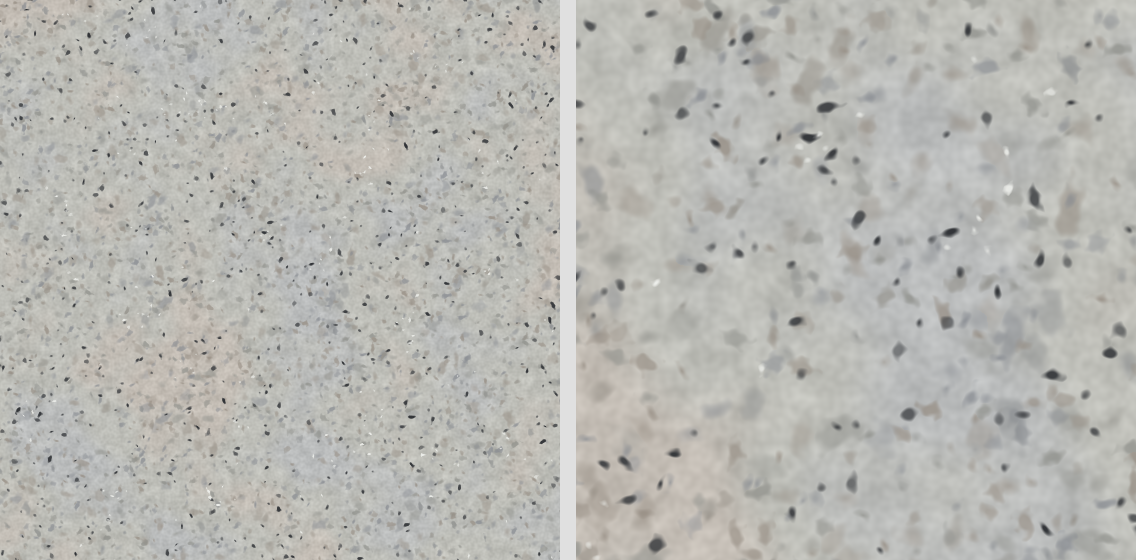
Left: the whole. Right: its middle third, enlarged.
A WebGL 1 fragment shader for this texture:

```glsl
precision highp float;
// Pale polished granite: a softly mottled grey ground with faint warm and cool
// drifts, strewn with blurred grey grains, clustered dark specks and rare white
// flecks. Gradient noise makes the mottle; jittered cells hold the grains.

uniform vec2 u_resolution;

// Colours
const vec3 GROUND = vec3(0.745, 0.747, 0.722);
const vec3 WARM_DRIFT = vec3(0.022, -0.006, -0.014);
const vec3 COOL_DRIFT = vec3(-0.014, -0.008, 0.018);
const vec3 GREY_GRAIN = vec3(0.555, 0.560, 0.540);
const vec3 BROWN_GRAIN = vec3(0.580, 0.545, 0.505);
const vec3 BLUE_GRAIN = vec3(0.520, 0.535, 0.560);
const vec3 DARK_SPECK = vec3(0.190, 0.200, 0.215);
const vec3 WHITE_FLECK = vec3(0.930, 0.935, 0.920);

// Cells across the canvas, share of cells filled, clustering strength
const vec3 SMUDGES = vec3(38.0, 0.46, 0.7);
const vec3 GRAINS = vec3(66.0, 0.46, 0.9);
const vec3 SPECKS = vec3(56.0, 0.20, 0.8);
const vec3 FLECKS = vec3(105.0, -0.16, 0.75);

// Smallest and largest radius in cells, edge softness in canvas units
const vec3 SMUDGE_SIZE = vec3(0.14, 0.38, 0.0042);
const vec3 GRAIN_SIZE = vec3(0.12, 0.38, 0.0025);
const vec3 SPECK_SIZE = vec3(0.08, 0.24, 0.0017);
const vec3 FLECK_SIZE = vec3(0.12, 0.30, 0.0013);

const float CLUSTER_SCALE = 13.0;
const float DRIFT_SCALE = 4.5;
const float TAU = 6.28319;

vec2 hash2(vec2 p) {
  vec3 q = fract(p.xyx * vec3(0.1031, 0.1030, 0.0973));
  q += dot(q, q.yzx + 33.33);
  return fract((q.xx + q.yz) * q.zy);
}

float cornerSlope(vec2 cell, vec2 offset) {
  float angle = TAU * hash2(cell).x;
  return dot(vec2(cos(angle), sin(angle)), offset);
}

// Gradient noise, about -0.7 to 0.7
float noise(vec2 p) {
  vec2 i = floor(p);
  vec2 f = p - i;
  vec2 w = f * f * f * (f * (f * 6.0 - 15.0) + 10.0);
  vec2 e = vec2(0.0, 1.0);
  float low = mix(cornerSlope(i, f), cornerSlope(i + e.yx, f - e.yx), w.x);
  float high = mix(cornerSlope(i + e, f - e), cornerSlope(i + e.yy, f - e.yy), w.x);
  return mix(low, high, w.y);
}

// Scattered ragged ellipses: x is the coverage, y a random value per grain
vec2 scatter(vec2 uv, vec3 layout, vec3 size, float seed) {
  vec2 p = uv * layout.x;
  vec2 home = floor(p);
  float soft = max(size.z, 0.7 / u_resolution.y) * layout.x;
  float ragged = 1.0 + 0.8 * noise(p * 2.7 + seed);
  vec2 result = vec2(0.0, 0.5);
  for (int y = -1; y <= 1; y++) {
    for (int x = -1; x <= 1; x++) {
      vec2 cell = home + vec2(float(x), float(y));
      vec2 centre = cell + hash2(cell + seed);
      vec2 pick = hash2(cell + seed + 57.0);
      vec2 form = hash2(cell + seed + 131.0);
      float cluster = noise(centre / layout.x * CLUSTER_SCALE + seed);
      float present = step(pick.x, layout.y * (1.0 + layout.z * 2.0 * cluster));
      // Flecks have a negative share: they live only in the densest clusters
      if (layout.y < 0.0) present = step(pick.x, layout.y + layout.z * max(cluster - 0.22, 0.0) + 0.163);
      float angle = TAU * form.x;
      float c = cos(angle);
      float s = sin(angle);
      float stretch = mix(1.0, 1.45, form.y);
      vec2 q = mat2(c, -s, s, c) * (p - centre) * vec2(1.0 / stretch, stretch);
      float radius = mix(size.x, size.y, pick.y * pick.y);
      float body = 1.0 - smoothstep(-soft, soft, length(q) * ragged - radius);
      float cover = present * body * mix(0.5, 1.0, form.y);
      if (cover > result.x) result = vec2(cover, form.x);
    }
  }
  return result;
}

vec3 grainColour(float tint) {
  vec3 colour = mix(GREY_GRAIN, BROWN_GRAIN, smoothstep(0.55, 0.75, tint));
  return mix(BLUE_GRAIN, colour, smoothstep(0.2, 0.4, tint));
}

void main() {
  vec2 uv = gl_FragCoord.xy / u_resolution.y;

  // Ground: mottle at three sizes and broad colour drifts
  float mottle = 0.055 * noise(uv * 36.0) + 0.050 * noise(uv * 85.0 + 7.0)
               + 0.045 * noise(uv * 190.0 + 19.0);
  float drift = noise(uv * DRIFT_SCALE + 3.0) + 0.5 * noise(uv * DRIFT_SCALE * 3.0 + 11.0);
  vec3 colour = GROUND + mottle;
  colour += WARM_DRIFT * smoothstep(0.0, 0.5, drift) + COOL_DRIFT * smoothstep(0.0, 0.5, -drift);

  // Grains, from the softest to the sharpest
  vec2 smudge = scatter(uv, SMUDGES, SMUDGE_SIZE, 5.0);
  vec2 grain = scatter(uv, GRAINS, GRAIN_SIZE, 211.0);
  vec2 speck = scatter(uv, SPECKS, SPECK_SIZE, 409.0);
  vec2 fleck = scatter(uv, FLECKS, FLECK_SIZE, 617.0);
  colour = mix(colour, grainColour(smudge.y), 0.55 * smudge.x);
  colour = mix(colour, grainColour(grain.y), 0.75 * grain.x);
  colour = mix(colour, DARK_SPECK, speck.x);
  colour = mix(colour, WHITE_FLECK, fleck.x);

  gl_FragColor = vec4(colour, 1.0);
}
```
